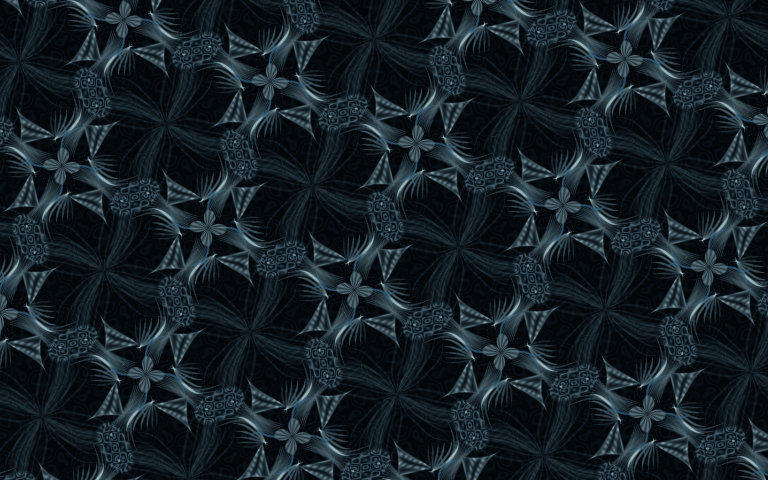
Give the GLSL for this pattern, as a Shadertoy shader.

```glsl
// Dark teal pinwheel lattice of feathered wings, small flowers, jewelled knots and shadowy crosses
const float TAU = 6.2831853;

float hash(float n) { return fract(sin(n * 12.9898) * 43758.5453); }

// Quarter-turn folds about the nearest lattice point
vec2 foldQuadrant(vec2 q) {
    q -= round(q);
    if (q.x * q.y < 0.0) q = vec2(q.y, -q.x);
    return q.x + q.y < 0.0 ? -q : q;
}
vec2 foldSector(vec2 q) {
    vec2 g = foldQuadrant(q);
    return g.y > g.x ? vec2(g.y, -g.x) : g;
}

// Periodic waves that keep the quarter-turn symmetry
float wave(vec2 q, vec2 m) {
    return cos(TAU * dot(q, m)) + cos(TAU * dot(q, vec2(-m.y, m.x)));
}
vec2 swirl(vec2 q, vec2 m) {
    vec2 n = vec2(-m.y, m.x);
    return m * sin(TAU * dot(q, m)) + n * sin(TAU * dot(q, n));
}

// Signed distance to the left of a bowed chord; y holds the taper along it
vec2 bow(vec2 p, vec2 a, vec2 b, float sag) {
    vec2 e = b - a, d = p - a;
    float t = dot(d, e) / dot(e, e);
    float taper = max(4.0 * t * (1.0 - t), 0.0);
    return vec2((e.x * d.y - e.y * d.x) / length(e) - sag * taper, taper);
}
float stroke(vec2 p, vec2 a, vec2 b, float sag, float width) {
    vec2 d = bow(p, a, b, sag);
    return 1.0 - smoothstep(0.2, 1.0, abs(d.x) / (width * d.y + 1e-4));
}

// Three-cusped wing combed with fibres: tone in x, coverage in y
vec2 wing(vec2 g, float grain) {
    vec2 root = vec2(0.15, 0.075), tip = vec2(0.245, 0.415), hook = vec2(0.0, 0.29);
    float outer = bow(g, root, tip, 0.022).x;
    float top = bow(g, tip, hook, 0.040).x;
    float inner = bow(g, hook, root, 0.016).x;
    float d = min(outer, min(top, inner)) + 0.003 * grain;
    float fibre = 0.5 + 0.5 * sin(190.0 * mix(outer, top, 0.3) + 1.6 * grain);
    float gap = 0.5 + 0.5 * sin(110.0 * inner - 90.0 * top + 2.0 * grain);
    float rim = exp(-abs(d - 0.008) * 100.0);
    float tone = 0.10 + 0.62 * fibre * (0.4 + 0.6 * gap) + 0.36 * rim;
    return vec2(tone, smoothstep(-0.003, 0.007, d));
}

// Returns tone in x and blue tint in y
vec2 ornament(vec2 q) {
    q += 0.0035 * swirl(q, vec2(3, 2));
    float grain = wave(q, vec2(1, 2)) + 0.7 * wave(q, vec2(3, -1)) + 0.5 * wave(q, vec2(2, 5));
    float speck = wave(q, vec2(7, 4)) + wave(q, vec2(11, -5)) + wave(q, vec2(3, 13));
    vec2 g = foldQuadrant(q), s = foldSector(q), c = foldSector(q - 0.5);
    float tone = 0.075 * pow(0.5 + 0.5 * sin(7.0 * grain + speck), 3.0);
    float blue = 0.0;

    // Shadowy cross: four broad ribbed sails
    float across = c.y + 0.009 * sin(9.0 * c.x);
    float sailWidth = 0.62 * c.x * max(1.0 - c.x / 0.47, 0.0) + 0.006;
    float sail = 1.0 - smoothstep(0.8, 1.0, abs(across + 0.02) / sailWidth);
    float rib = 0.5 + 0.5 * cos(150.0 * across + 40.0 * c.x * across + grain);
    tone += sail * (0.05 + 0.10 * rib) + 0.15 * exp(-abs(across) * 120.0) * smoothstep(0.46, 0.3, c.x);
    for (int i = 0; i < 6; i++) {
        float k = float(i);
        tone += 0.13 * stroke(c, vec2(0.01, 0), vec2(0.43, 0.045 * k - 0.12), 0.03 * k - 0.085, 0.010);
    }

    // Plumes and sickle feathers
    for (int i = 0; i < 9; i++) {
        float k = float(i);
        tone += (0.16 + 0.22 * hash(k + 3.0)) * stroke(s, vec2(0.09, 0.013 * k - 0.05),
            vec2(0.46, 0.037 * k - 0.16), 0.06 - 0.016 * k, 0.012);
    }
    for (int i = 0; i < 6; i++) {
        float k = float(i);
        tone += (0.62 - 0.08 * k) * stroke(g, vec2(0.11, 0.135 - 0.012 * k),
            vec2(0.40 - 0.02 * k, 0.05 + 0.03 * k), 0.018 * k - 0.07, 0.013);
    }
    vec2 feather = wing(g, grain);
    tone = mix(tone, feather.x, feather.y);

    // Jewelled knot with paired eyes
    vec2 o = s - vec2(0.5, 0), eye = vec2(0.054, 0.05);
    vec2 k = vec2(dot(o, vec2(0.62, 0.78)), dot(o, vec2(-0.78, 0.62)));
    float e = min(length(o - eye), length(o + eye));
    float oval = length(k / vec2(0.19, 0.105));
    float knot = 1.0 - smoothstep(0.8, 1.05, oval);
    float beads = 0.5 + 0.5 * cos(18.0 * atan(k.y / 0.105, k.x / 0.19));
    float rings = pow(0.5 + 0.5 * cos(200.0 * e), 2.0) * exp(-16.0 * e);
    float lace = pow(0.5 + 0.5 * sin(2.2 * speck + 3.0 * grain), 2.0);
    tone = mix(tone, 0.05 + 0.34 * rings + 0.36 * lace, knot);
    tone += 0.30 * beads * exp(-pow((oval - 0.85) * 9.0, 2.0));
    tone += 0.65 * (1.0 - smoothstep(0.005, 0.016, e));
    blue += 0.4 * knot * max(rings, 0.5 * lace);

    // Flower of four veined petals with forked blue stamens
    float r = length(g), angle = atan(g.y, g.x);
    float edge = 0.13 * pow(abs(cos(2.0 * (angle - 0.25))), 0.5) - r;
    float petal = smoothstep(-0.003, 0.012, edge);
    float vein = 0.5 + 0.5 * cos(20.0 * (angle - 0.25) + 30.0 * r);
    tone = mix(tone, 0.24 + 0.34 * vein + 1.4 * r, petal);
    tone *= 0.55 + 0.45 * smoothstep(0.0, 0.03, r);
    blue += stroke(s, vec2(0.09, 0.045), vec2(0.21, 0.03), 0.01, 0.012);
    blue += 0.8 * stroke(s, vec2(0.17, 0.035), vec2(0.25, 0.085), -0.01, 0.010);
    blue += 0.8 * stroke(s, vec2(0.17, 0.035), vec2(0.26, -0.025), 0.012, 0.010);
    return vec2(clamp(tone, 0.0, 1.1), min(blue, 1.0));
}

void mainImage(out vec4 fragColor, in vec2 fragCoord) {
    vec2 axis = vec2(0.305, -0.129);
    vec3 sum = vec3(0);
    // Four samples per pixel
    for (int i = 0; i < 4; i++) {
        vec2 jitter = vec2(i & 1, i >> 1) * 0.5 - 0.25;
        vec2 p = (fragCoord + jitter) / iResolution.y - vec2(0.5625, 0.830);
        vec2 q = vec2(dot(p, axis), dot(p, vec2(-axis.y, axis.x))) / dot(axis, axis);
        vec2 light = ornament(q);
        vec3 col = vec3(0.010, 0.024, 0.036) + vec3(0.52, 0.61, 0.62) * pow(vec3(light.x), vec3(1.25, 1.1, 1.02));
        sum += mix(col, vec3(0.21, 0.40, 0.54), 0.75 * light.y);
    }
    fragColor = vec4(sum / 4.0, 1);
}
```
